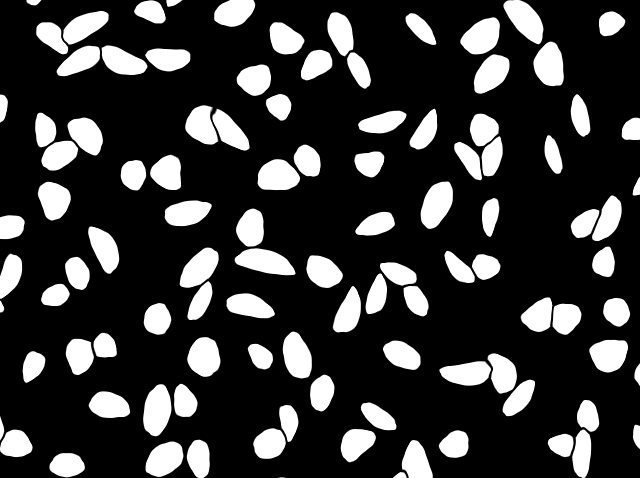
Reproduce this pattern procedurally as a WebGL 2 fragment shader.

```glsl
#version 300 es
precision highp float;

uniform vec2 u_resolution;
out vec4 fragColor;

// Lengths are fractions of the canvas height
#define CELL 0.1
#define OCCUPANCY 0.72
#define JITTER 0.68
#define MIN_RADIUS 0.025
#define MAX_RADIUS 0.039
#define MAX_ASPECT 2.7
#define TAPER 0.22
#define BEND 0.16
#define WOBBLE 0.045
#define SEAM 0.0045

const float PI = 3.14159265;
const vec3 BACKGROUND = vec3(0.0);
const vec3 GRAIN = vec3(1.0);

// Four random values per grid cell
vec4 hash4(ivec2 cell, uint salt) {
    uvec4 v = uvec4(uvec2(cell + 512), salt, 97u);
    v = v * 1664525u + 1013904223u;
    for (int i = 0; i < 2; i++) {
        v.x += v.y * v.w;
        v.y += v.z * v.x;
        v.z += v.x * v.y;
        v.w += v.y * v.z;
        v ^= v >> 16u;
    }
    return vec4(v >> 8u) / 16777216.0;
}

// Evenly spread choice of the filled cells
bool isOccupied(ivec2 cell) {
    return fract(dot(vec2(cell), vec2(0.7549, 0.5698)) + 0.37) < OCCUPANCY;
}

// Approximate signed distance to an ellipse
float ellipseDistance(vec2 p, vec2 radii) {
    float k0 = length(p / radii);
    float k1 = max(length(p / (radii * radii)), 1e-4);
    return k0 * (k0 - 1.0) / k1;
}

// Tapered, slightly bent oval with an uneven outline
float grainDistance(vec2 p, vec4 form, vec4 shape) {
    float angle = form.x * PI;
    float radius = mix(MIN_RADIUS, MAX_RADIUS, form.y);
    float stretch = sqrt(mix(1.1, MAX_ASPECT, pow(form.z, 1.4)));
    vec2 radii = radius * vec2(stretch, 1.0 / stretch);

    float c = cos(angle), s = sin(angle);
    p = vec2(c * p.x + s * p.y, c * p.y - s * p.x);

    float along = clamp(p.x / radii.x, -1.5, 1.5);
    p.y += BEND * (shape.x - 0.5) * radii.y * (4.0 * along * along - 1.0);
    p.y /= 1.0 + TAPER * (2.0 * shape.y - 1.0) * along;

    float theta = atan(p.y / radii.y, p.x / radii.x);
    float bumps = sin(3.0 * theta + 2.0 * PI * shape.z)
                + 0.6 * sin(5.0 * theta + 2.0 * PI * shape.w)
                + 0.2 * sin(11.0 * theta + 2.0 * PI * form.w);
    return ellipseDistance(p / (1.0 + WOBBLE * bumps), radii);
}

// Union of all grains, with dark seams where neighbours touch
float fieldDistance(vec2 p) {
    vec2 grid = p / CELL;
    float nearest = 1.0, second = 1.0;
    for (int j = -1; j <= 1; j++) {
        int row = int(floor(grid.y)) + j;
        float stagger = 0.5 * float(row & 1);
        for (int i = -1; i <= 1; i++) {
            ivec2 cell = ivec2(int(floor(grid.x - stagger)) + i, row);
            if (!isOccupied(cell)) continue;
            vec4 form = hash4(cell, 11u);
            vec4 shape = hash4(cell, 23u);
            vec2 offset = JITTER * (hash4(cell, 37u).xy - 0.5);
            vec2 center = vec2(cell) + vec2(stagger, 0.0) + 0.5 + offset;
            float d = grainDistance(p - center * CELL, form, shape);
            second = min(second, max(nearest, d));
            nearest = min(nearest, d);
        }
    }
    return max(nearest, 0.5 * (nearest - second + SEAM));
}

void main() {
    vec2 p = gl_FragCoord.xy / u_resolution.y;
    float pixel = 1.0 / u_resolution.y;
    float coverage = clamp(0.5 - fieldDistance(p) / pixel, 0.0, 1.0);
    fragColor = vec4(mix(BACKGROUND, GRAIN, coverage), 1.0);
}
```
